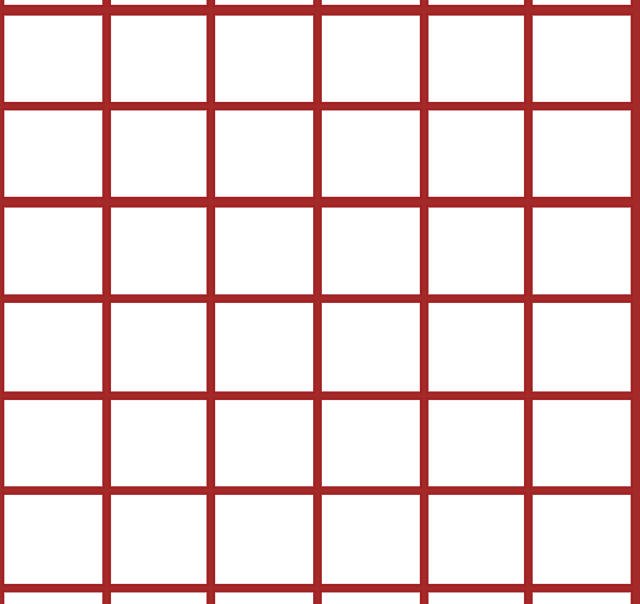
Reproduce this pattern procedurally as a Shadertoy shader.

```glsl
// Brick-red square lattice on white, six columns by six rows, with slightly uneven spacing.

// Signed distance to a bar spanning lo..hi along one axis (negative inside).
float barDistance(float p, float lo, float hi) {
    return max(lo - p, p - hi);
}

// Spacing error of the bars, recurring every third one.
float snapOffset(int i, vec3 offsets) {
    return offsets[i % 3];
}

void mainImage(out vec4 fragColor, in vec2 fragCoord) {
    // Canvas units: 768 wide, 728 high, measured from the top left.
    vec2 p = fragCoord / iResolution.xy;
    p = vec2(p.x, 1.0 - p.y) * vec2(768.0, 728.0);
    float soft = max(0.9, 384.0 / iResolution.x);

    // The right border runs to the canvas edge.
    float d = 757.0 - p.x;

    for (int i = 0; i < 7; i++) {
        // Upright bars share one width.
        float x = 127.0 * float(i) + snapOffset(i, vec3(0.0, 1.0, -1.0));
        d = min(d, barDistance(p.x, x - 5.2, x + 5.2));

        // Level bars: the first and third from the top are heavier.
        float y = 6.0 + 116.33 * float(i) + snapOffset(i, vec3(-0.2, 0.5, -1.5));
        float thickness = (i == 0 || i == 2) ? 13.0 : 10.3;
        d = min(d, barDistance(p.y, y, y + thickness));
    }

    // Bars darken a little along their rims.
    float rim = smoothstep(-3.6, -1.4, d);
    vec3 red = mix(vec3(0.645, 0.16, 0.16), vec3(0.625, 0.115, 0.12), rim);

    float ink = 1.0 - smoothstep(-soft, soft, d);
    fragColor = vec4(mix(vec3(1.0), red, ink), 1.0);
}
```
